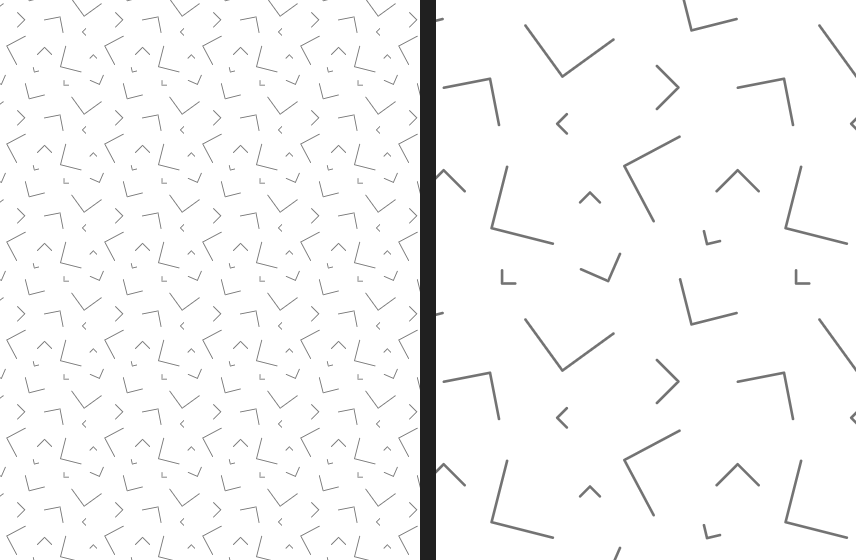
Left, the full canvas; right, a detail of the centre.
Reproduce this pattern procedurally as a Shadertoy shader.

```glsl
const float CANVAS_WIDTH = 576.0;   // design units across the canvas
const float TILE = 134.4;           // period of the repeat, both ways
const float LINE_WIDTH = 1.2;
const vec3 PAPER = vec3(1.0);
const vec3 INK = vec3(0.45);

// Right-angled chevrons in one tile: corner.xy, first arm.zw (y points down)
const int CHEVRON_COUNT = 12;
const vec4 CHEVRONS[CHEVRON_COUNT] = vec4[CHEVRON_COUNT](
    vec4( 34.0,  27.2,  -9.8, -9.8),
    vec4( 82.3,  23.2, -21.1,  4.1),
    vec4(115.4,  22.2,  23.3, -16.9),
    vec4(113.0,  43.8,   4.4,  4.4),
    vec4(  9.3,  63.1,  13.4, 25.2),
    vec4( 61.1,  65.0,  -9.6,  9.6),
    vec4( 83.0,  91.5,  28.0,  7.1),
    vec4(128.0,  75.2,  -4.5,  4.5),
    vec4( 47.1,  98.8,   5.9, -1.4),
    vec4( 87.8, 116.8,   6.0,  0.0),
    vec4(136.3, 115.7,   5.4, -12.4),
    vec4( 40.0, 135.5,  20.6, -5.2)
);

// Distance to a segment from the origin to tip
float armDistance(vec2 p, vec2 tip) {
    return length(p - tip * clamp(dot(p, tip) / dot(tip, tip), 0.0, 1.0));
}

// Distance to two equal arms at a right angle
float chevronDistance(vec2 p, vec2 arm) {
    return min(armDistance(p, arm), armDistance(p, vec2(arm.y, -arm.x)));
}

// Offset to the nearest copy of a point on the repeating grid
vec2 wrapOffset(vec2 offset) {
    return offset - TILE * round(offset / TILE);
}

// Share of a pixel covered by a line, exact for hairlines too
float lineCoverage(float dist, float pixel) {
    float halfLine = 0.5 * LINE_WIDTH;
    float halfPixel = 0.5 * pixel;
    float overlap = min(halfLine, dist + halfPixel) - max(-halfLine, dist - halfPixel);
    return clamp(overlap / pixel, 0.0, 1.0);
}

void mainImage(out vec4 fragColor, in vec2 fragCoord) {
    // Design space, measured down from the top left
    float pixel = CANVAS_WIDTH / iResolution.x;
    vec2 p = vec2(fragCoord.x, iResolution.y - fragCoord.y) * pixel;

    float dist = TILE;
    for (int i = 0; i < CHEVRON_COUNT; i++) {
        vec4 chevron = CHEVRONS[i];
        dist = min(dist, chevronDistance(wrapOffset(p - chevron.xy), chevron.zw));
    }

    fragColor = vec4(mix(PAPER, INK, lineCoverage(dist, pixel)), 1.0);
}
```
